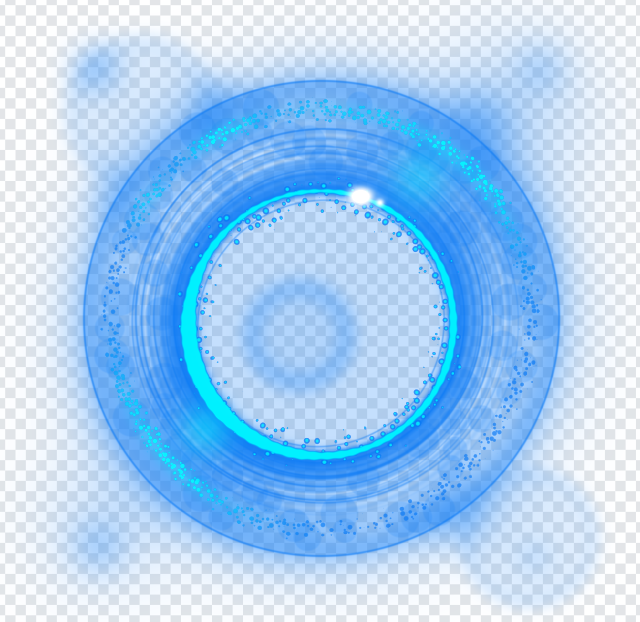
Reproduce this background procedurally as a Shadertoy shader.

```glsl
// Glowing blue energy rings with droplets, bokeh discs and a flare over a pale checkerboard.

const float TAU = 6.2831853;
const float CHECKER_CELLS = 60.15;            // cells per canvas height
const vec3 CHECKER_LIGHT = vec3(1.0);
const vec3 CHECKER_DARK = vec3(0.89, 0.90, 0.91);
const vec3 INK_BLUE = vec3(0.03, 0.47, 0.96);
const vec3 CYAN = vec3(0.0, 0.94, 1.0);
const vec2 DISC_CENTER = vec2(0.517, 0.488);
const vec2 CORE_CENTER = vec2(0.516, 0.480);
const vec2 FLARE_CENTER = vec2(0.580, 0.684);
const float DISC_RADIUS = 0.382;
const float SPRAY_RADIUS = 0.337;
const float CORE_RADIUS = 0.213;
const int BOKEH_COUNT = 64;
const int FINE_RINGS = 9;

vec2 hash2(vec2 p) {
    vec3 q = fract(p.xyx * vec3(0.1031, 0.1030, 0.0973));
    q += dot(q, q.yzx + 33.33);
    return fract((q.xx + q.yz) * q.zy);
}

float gauss(float x, float width) { return exp(-x * x / (width * width)); }
float spot(vec2 p, vec2 c, float width) { return gauss(length(p - c), width); }
vec2 polar(vec2 p) { return vec2(atan(p.y, p.x), length(p)); }

// Periodic angular bump; center in degrees, width in radians.
float arc(float angle, float center, float width) {
    return exp((cos(angle - radians(center)) - 1.0) / (width * width));
}

// Disc with a soft border and a slightly darker rim.
float bubble(vec2 p, vec2 c, float radius, float soft) {
    float d = length(p - c) - radius;
    return smoothstep(soft, -soft, d) + 0.45 * gauss(d, soft);
}

// Cellular droplets wrapped around a circle: x = body, y = bright core.
vec2 droplets(vec2 pol, float ringRadius, float cell, float amount, float px) {
    float count = floor(TAU * ringRadius / cell);
    vec2 uv = vec2((pol.x / TAU + 0.5) * count, pol.y / cell);
    vec2 result = vec2(0.0);
    for (int j = -1; j <= 1; j++)
    for (int i = -1; i <= 1; i++) {
        vec2 id = floor(uv) + vec2(i, j);
        vec2 key = vec2(mod(id.x, count), id.y);
        vec2 seed = hash2(key + 7.0);
        float size = cell * 0.48 * (0.35 + 0.65 * seed.x) * smoothstep(0.0, 0.35, amount - seed.y);
        float d = length(uv - id - 0.15 - 0.7 * hash2(key)) * cell;
        float aa = px * 0.8;
        vec2 cover = smoothstep(aa, -aa, d - vec2(size, size * 0.55));
        result = max(result, cover * smoothstep(0.0, aa, size));
    }
    return result;
}

void mainImage(out vec4 fragColor, in vec2 fragCoord) {
    vec2 p = fragCoord / iResolution.y;
    float px = 1.0 / iResolution.y;
    vec2 disc = polar(p - DISC_CENTER);
    vec2 core = polar(p - CORE_CENTER);
    float a = disc.x, r = disc.y, ca = core.x, cr = core.y;

    // Checkerboard
    vec2 cell = vec2(p.x, 1.0 - p.y) * CHECKER_CELLS;
    vec2 wave = clamp((abs(fract(cell * 0.5) - 0.5) - 0.25) * 2.0 * iResolution.y / CHECKER_CELLS, -0.5, 0.5);
    vec3 color = mix(CHECKER_DARK, CHECKER_LIGHT, 0.5 + 2.0 * wave.x * wave.y);

    // Corner glows and bubbles
    float ink = 0.13 * bubble(p, vec2(0.228, 0.819), 0.118, 0.022);
    ink += 0.13 * bubble(p, vec2(0.851, 0.135), 0.108, 0.018);
    ink += 0.30 * spot(p, vec2(0.154, 0.888), 0.042) + 0.20 * spot(p, vec2(0.869, 0.888), 0.045);
    ink += 0.24 * spot(p, vec2(0.158, 0.122), 0.045) + 0.10 * spot(p, vec2(0.858, 0.105), 0.035);
    ink += 0.16 * spot(p, vec2(0.165, 0.155), 0.11) + 0.20 * spot(p, vec2(0.83, 0.83), 0.13);
    ink += 0.35 * spot(p, vec2(0.77, 0.80), 0.055) + 0.30 * spot(p, vec2(0.35, 0.83), 0.045);
    ink += 0.25 * spot(p, vec2(0.19, 0.68), 0.045) + 0.30 * spot(p, vec2(0.73, 0.18), 0.055);

    // Halo, disc body and dense inner band
    float inside = smoothstep(px, -px, r - DISC_RADIUS);
    float band = inside * smoothstep(-0.012, 0.004, cr - CORE_RADIUS);
    float diagonal = arc(a, 48.0, 0.45) + arc(a, 226.0, 0.45);
    ink += (1.0 - inside) * (0.42 + 0.2 * diagonal) * exp(-max(r - DISC_RADIUS, 0.0) / 0.035);
    ink += inside * 0.27 + band * (0.16 + 0.30 * smoothstep(0.335, 0.375, r));
    ink += band * diagonal * (0.65 * gauss(r - 0.325, 0.04) + 0.55 * gauss(r - 0.26, 0.035));
    ink += band * (1.3 + 0.4 * arc(ca, 205.0, 0.8)) * gauss(cr - 0.222, 0.032);
    ink += 0.35 * inside * arc(a, 118.0, 0.2) * gauss(r - 0.34, 0.035);

    // Swirling streaks and fine rings
    float swirl = sin(r * 330.0 + 2.0 * sin(a + 1.0)) + sin(r * 570.0 - 1.5 * sin(2.0 * a));
    ink += band * 0.14 * swirl * smoothstep(0.33, 0.27, r);
    for (int i = 0; i < FINE_RINGS; i++) {
        vec2 seed = hash2(vec2(i, 3.0));
        float d = length(p - DISC_CENTER - (seed - 0.5) * 0.014) - 0.232 - 0.0098 * float(i);
        ink += band * gauss(d, 0.0017) * (0.35 + 0.3 * sin(a + seed.x * TAU));
    }
    ink += 0.8 * gauss(r - DISC_RADIUS, 0.0017);

    // Bokeh discs scattered through the band
    for (int i = 0; i < BOKEH_COUNT; i++) {
        vec2 seed = hash2(vec2(i, 11.0));
        float angle = TAU * (float(i) + seed.x) / float(BOKEH_COUNT);
        vec2 c = DISC_CENTER + mix(0.25, 0.362, seed.y) * vec2(cos(angle), sin(angle));
        ink += 0.20 * smoothstep(0.002, -0.002, length(p - c) - 0.018 - 0.013 * seed.x);
    }

    // Soft ring in the open center
    ink += 0.10 * bubble(p, vec2(0.481, 0.461), 0.085, 0.02);
    ink += 0.20 * gauss(length(p - vec2(0.481, 0.461)) - 0.074, 0.02);

    // Outer spray
    float lit = clamp(arc(a, 46.0, 0.28) + arc(a, 222.0, 0.3) + arc(a, 119.0, 0.12)
        + 0.6 * arc(a, 145.0, 0.1) + 0.5 * arc(a, 85.0, 0.25), 0.0, 1.0);
    float sprayAmount = (0.85 + 0.3 * lit) * gauss(r - SPRAY_RADIUS - 0.003 * sin(3.0 * a), 0.015);
    vec2 spray = droplets(disc, SPRAY_RADIUS, 0.0075, sprayAmount, px);
    ink += 1.1 * spray.x;
    float cyan = 0.9 * lit * spray.x + 0.35 * lit * gauss(r - SPRAY_RADIUS, 0.014);

    // Inner droplets and pale hole edge
    float dropAmount = 0.75 * gauss(cr - 0.204, 0.025) + 0.25 * gauss(cr - 0.225, 0.016);
    vec2 drops = droplets(core, CORE_RADIUS, 0.0115, dropAmount, px);
    ink += 1.5 * drops.x + 0.5 * gauss(cr - 0.198 - 0.003 * sin(ca * 2.0), 0.0015);
    cyan = max(cyan, 0.85 * drops.y);

    // Cyan core ring, heaviest on the left
    float thickness = 0.0025 + 0.009 * arc(ca, 190.0, 0.5) + 0.005 * arc(ca, 240.0, 0.5)
        + 0.003 * arc(ca, 0.0, 0.7) + 0.001 * sin(ca * 23.0) * sin(ca * 41.0);
    float ringDistance = abs(cr - CORE_RADIUS) - thickness;
    float ring = smoothstep(0.002, -0.002, ringDistance);
    ink += 2.5 * ring + 0.8 * exp(-max(ringDistance, 0.0) / 0.005);
    cyan = max(cyan, ring);
    cyan += 0.45 * spot(p, vec2(0.675, 0.715), 0.045) + 0.50 * spot(p, vec2(0.33, 0.31), 0.04);

    // Composite
    cyan = clamp(cyan, 0.0, 1.0);
    color = mix(color, mix(INK_BLUE, CYAN, cyan), 1.0 - exp(-max(ink, 0.0) - 0.8 * cyan));
    vec2 flare = (p - FLARE_CENTER) / vec2(0.021, 0.0155);
    float glow = 1.3 * exp(-pow(dot(flare, flare), 1.5)) + spot(p, vec2(0.611, 0.674), 0.007);
    fragColor = vec4(mix(color, vec3(1.0), clamp(glow, 0.0, 1.0)), 1.0);
}
```
